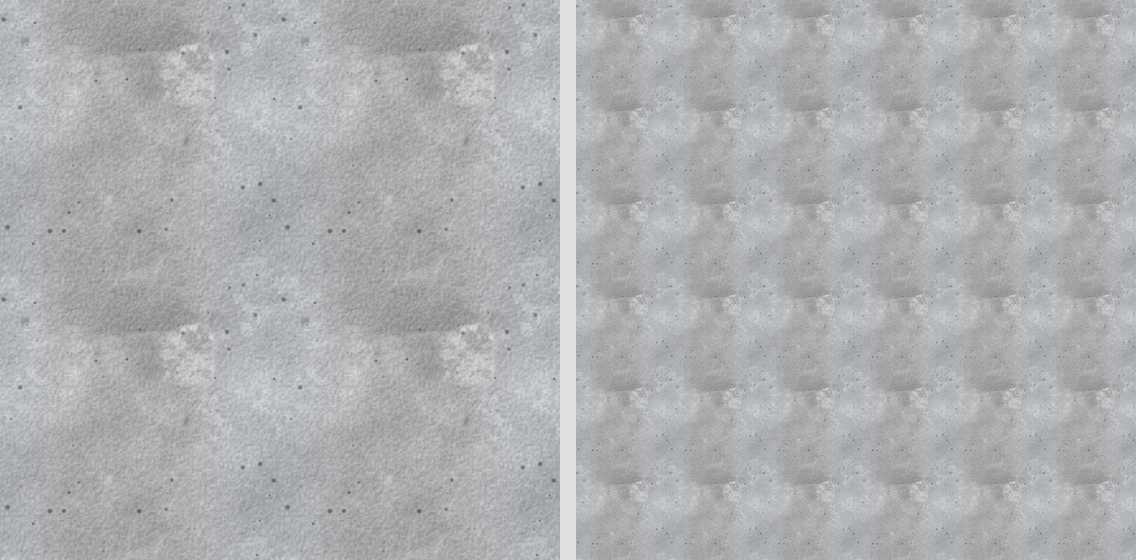
Left, the tile; right, the same tile 3 across and 3 down.
Reproduce this texture procedurally as a three.js fragment shader.

```glsl
// Weathered grey concrete: one slab surface repeated twice across and down.
// Wrapping value noise gives clouds, grain and flakes; soft ellipses, worn
// trowel patches, scattered pits and a hairline crack are laid over it.
varying vec2 vUv;

const float REPEATS = 2.0;
const float BASE_TONE = 0.688;
const vec3 WARM_TINT = vec3(1.005, 1.003, 0.992);
const vec3 COOL_TINT = vec3(0.985, 1.0, 1.024);
const float CLOUD_DEPTH = 0.19;
const float GRAIN_DEPTH = 0.115;
const float RELIEF_DEPTH = 0.085;
const float FLAKE_LIGHT = 0.065;
const float PATCH_LIGHT = 0.085;
const float PIT_DARK = 0.24;
const float CRACK_WIDTH = 0.0035;
const vec2 CRACK_START = vec2(0.13, 0.823);
const vec2 CRACK_END = vec2(0.39, 0.943);
const vec2 RIDGE_START = vec2(0.25, 0.772);
const vec2 RIDGE_END = vec2(0.745, 0.835);

float hash(vec2 cell) {
  vec3 q = fract(cell.xyx * 0.1031);
  q += dot(q, q.yzx + 33.33);
  return fract((q.x + q.y) * q.z);
}

// Value noise that wraps after a whole number of cells
float noise(vec2 p, vec2 cells, float seed) {
  vec2 x = p * cells;
  vec2 f = fract(x);
  vec2 a = mod(floor(x) + 0.5, cells) + seed;
  vec2 b = mod(floor(x) + 1.5, cells) + seed;
  f = f * f * (3.0 - 2.0 * f);
  return mix(mix(hash(a), hash(vec2(b.x, a.y)), f.x),
             mix(hash(vec2(a.x, b.y)), hash(b), f.x), f.y);
}

float fbm(vec2 p, vec2 cells, float seed) {
  float sum = 0.0, amp = 1.0, total = 0.0;
  for (int i = 0; i < 5; i++) {
    sum += amp * noise(p, cells, seed);
    total += amp;
    amp *= 0.6;
    cells *= 2.0;
    seed += 17.0;
  }
  return sum / total;
}

vec2 wrapDelta(vec2 p, vec2 centre) {
  return fract(p - centre + 0.5) - 0.5;
}

float blob(vec2 p, vec2 centre, vec2 radius) {
  vec2 q = wrapDelta(p, centre) / radius;
  return exp(-dot(q, q));
}

float patchMask(vec2 p, vec2 centre, vec2 halfSize, float soft) {
  vec2 d = abs(wrapDelta(p, centre)) - halfSize;
  float dist = length(max(d, 0.0)) + min(max(d.x, d.y), 0.0);
  return 1.0 - smoothstep(-soft, soft, dist);
}

// x: distance to the segment, y: position along it
vec2 segment(vec2 p, vec2 a, vec2 b) {
  vec2 ab = b - a;
  float t = clamp(dot(p - a, ab) / dot(ab, ab), 0.0, 1.0);
  return vec2(length(p - a - ab * t), t);
}

// One round pit inside some of the cells
float pits(vec2 p, float cells, float share, float seed) {
  vec2 id = mod(floor(p * cells) + 0.5, cells) + seed;
  vec2 centre = 0.25 + 0.5 * vec2(hash(id + 3.1), hash(id + 7.7));
  float radius = mix(0.08, 0.2, hash(id + 11.3));
  float dist = length(fract(p * cells) - centre);
  return step(hash(id), share) * (1.0 - smoothstep(radius * 0.4, radius * 1.2, dist));
}

void main() {
  vec2 p = fract(vUv * REPEATS);
  vec2 warp = vec2(fbm(p, vec2(12.0), 5.0), fbm(p, vec2(12.0), 61.0)) - 0.5;
  vec2 w = p + 0.09 * warp;
  float rough = fbm(p, vec2(26.0, 30.0), 120.0);
  float cool = 0.5 + 0.5 * cos(6.2831853 * (w.x + 0.04));

  // Clouds and broad stains
  float tone = BASE_TONE + CLOUD_DEPTH * (fbm(w, vec2(4.0, 5.0), 31.0) - 0.5);
  tone += 0.028 * (cool - 0.5);
  tone -= 0.050 * blob(w, vec2(0.91, 0.22), vec2(0.12, 0.09));
  tone -= 0.040 * blob(w, vec2(0.39, 0.50), vec2(0.15, 0.09));
  tone -= 0.045 * blob(w, vec2(0.53, 0.68), vec2(0.045, 0.10));
  tone -= 0.030 * blob(w, vec2(0.66, 0.44), vec2(0.14, 0.06));
  tone += 0.030 * blob(w, vec2(0.15, 0.43), vec2(0.12, 0.07));
  tone += 0.035 * blob(w, vec2(0.80, 0.62), vec2(0.14, 0.16));

  // Trowel ridge with the darker smooth band above it
  vec2 slope = RIDGE_END - RIDGE_START;
  float above = p.y - RIDGE_START.y - (p.x - RIDGE_START.x) * slope.y / slope.x + 0.04 * warp.y;
  tone -= 0.060 * blob(w, vec2(0.48, 0.87), vec2(0.29, 0.09)) * smoothstep(-0.01, 0.015, above);
  vec2 ridge = segment(p + 0.04 * warp, RIDGE_START, RIDGE_END);
  tone += 0.075 * ridge.y * (1.0 - smoothstep(0.003, 0.014, ridge.x)) * smoothstep(0.36, 0.56, rough);

  // Worn light patches and crusty flakes
  float worn = smoothstep(0.34, 0.54, rough);
  float plaster = patchMask(w, vec2(0.665, 0.73), vec2(0.085, 0.09), 0.022);
  plaster += 0.5 * patchMask(w, vec2(0.345, 0.71), vec2(0.10, 0.07), 0.025);
  tone += PATCH_LIGHT * plaster * worn;
  float crust = smoothstep(0.46, 0.62, fbm(p, vec2(5.0, 7.0), 83.0)) * (0.35 + 0.65 * cool);
  crust += 1.4 * blob(w, vec2(0.68, 0.54), vec2(0.11, 0.06));
  tone += FLAKE_LIGHT * crust * smoothstep(0.51, 0.60, rough);

  // Sandy grain, lit from the upper left
  float grain = 0.6 * noise(p, vec2(180.0), 211.0) + 0.4 * noise(p, vec2(90.0), 307.0);
  tone += GRAIN_DEPTH * (grain - 0.5);
  tone += RELIEF_DEPTH * (noise(p, vec2(110.0), 409.0) - noise(p + vec2(-0.004, 0.004), vec2(110.0), 409.0));

  // Pits and hairline crack
  tone -= PIT_DARK * (0.45 * pits(p, 48.0, 0.13, 503.0) + pits(p, 19.0, 0.08, 601.0));
  tone -= 0.13 * blob(w, vec2(0.084, 0.85), vec2(0.016, 0.012));
  tone -= 0.13 * blob(w, vec2(0.65, 0.52), vec2(0.014, 0.020));
  vec2 crack = segment(p + 0.05 * warp, CRACK_START, CRACK_END);
  tone -= 0.10 * (1.0 - smoothstep(0.0, CRACK_WIDTH, crack.x)) * smoothstep(0.3, 0.55, rough);

  gl_FragColor = vec4(tone * mix(WARM_TINT, COOL_TINT, cool), 1.0);
}
```
